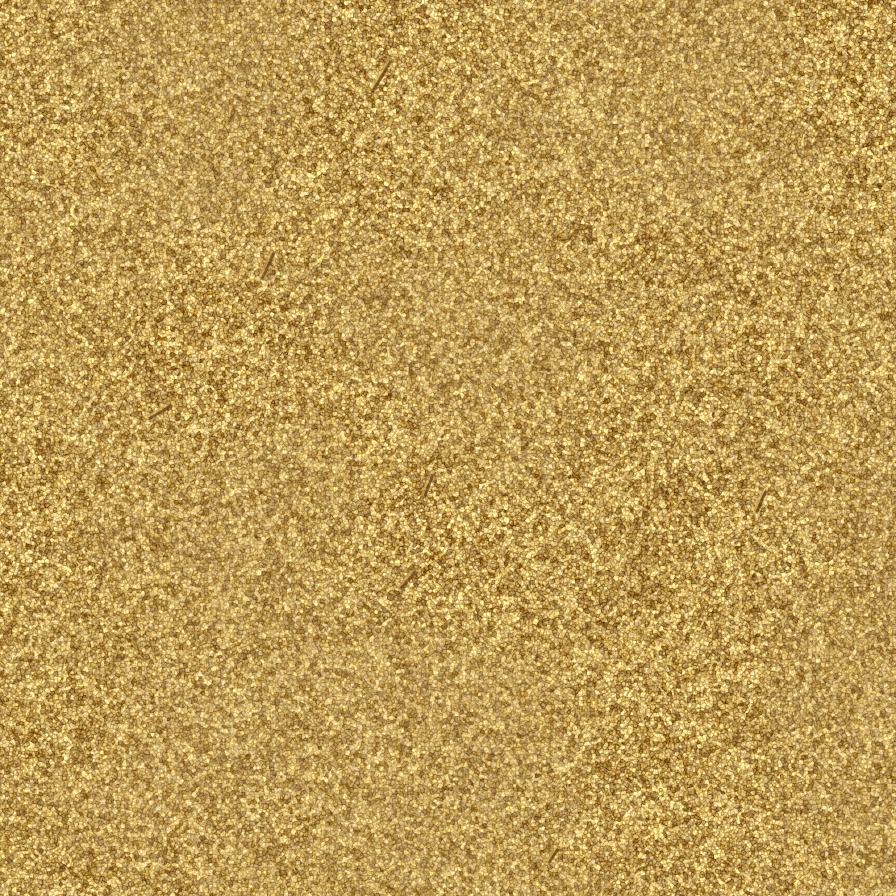
Reproduce this texture procedurally as a Shadertoy shader.

```glsl
vec3 hash3(vec2 p) {
    vec3 q = fract(vec3(p.xyx) * vec3(0.1031, 0.1030, 0.0973));
    q += dot(q, q.yxz + 33.33);
    return fract((q.xxy + q.yzz) * q.zyx);
}

float valueNoise(vec2 p) {
    vec2 cell = floor(p), f = fract(p);
    f = f * f * (3.0 - 2.0 * f);
    float low = mix(hash3(cell).x, hash3(cell + vec2(1, 0)).x, f.x);
    float high = mix(hash3(cell + vec2(0, 1)).x, hash3(cell + vec2(1, 1)).x, f.x);
    return mix(low, high, f.y);
}

float fbm(vec2 p) {
    float sum = 0.0, weight = 0.5;
    for (int i = 0; i < 4; i++) {
        sum += weight * valueNoise(p);
        p = mat2(1.6, 1.2, -1.2, 1.6) * p + 7.3;
        weight *= 0.5;
    }
    return sum / 0.9375;
}

// Grains of uneven size: x = tone around zero, y = warmth
vec2 sandGrains(vec2 p) {
    vec2 cell = floor(p), f = fract(p), grain = vec2(0.0);
    float nearest = 9.0, second = 9.0;
    for (int y = -1; y <= 1; y++)
    for (int x = -1; x <= 1; x++) {
        vec2 offset = vec2(x, y);
        vec3 rnd = hash3(cell + offset + 17.0);
        float warmth = fract(rnd.z * 37.7 + rnd.x * 5.3);
        float d = length(offset + rnd.xy - f) - 0.25 * warmth;
        if (d < nearest) {
            second = nearest;
            nearest = d;
            grain = vec2(rnd.z, warmth) - 0.5;
        } else {
            second = min(second, d);
        }
    }
    float body = smoothstep(0.0, 0.5, second - nearest);
    return vec2(grain.x * 0.72 + 0.42 * (body - 0.49), grain.y);
}

// Sparse larger pebbles: x = coverage, y = random shade
vec2 pebbles(vec2 p) {
    vec2 cell = floor(p);
    vec3 rnd = hash3(cell + 91.0), look = hash3(cell + 203.0);
    vec2 d = fract(p) - 0.3 - 0.4 * rnd.xy;
    float angle = 6.283 * look.x;
    d = mat2(cos(angle), -sin(angle), sin(angle), cos(angle)) * d;
    float radius = mix(0.13, 0.25, look.y);
    float edge = length(d * vec2(1.0, 1.4)) - radius;
    return vec2(step(0.95, rnd.z) * smoothstep(0.05, -0.05, edge), look.z);
}

// Straw fragments: x = lit stalk, y = shadow beside it
vec2 straws(vec2 uv) {
    vec2 result = vec2(0.0);
    for (int i = 0; i < 7; i++) {
        vec3 rnd = hash3(vec2(float(i) * 13.7 + 4.0, 58.0));
        float angle = mix(0.5, 1.4, rnd.z);
        vec2 axis = vec2(cos(angle), sin(angle));
        vec2 d = uv - rnd.xy;
        float along = dot(d, axis), across = dot(d, vec2(-axis.y, axis.x));
        across += 6.0 * along * along * (rnd.x - 0.5);
        float ends = smoothstep(0.002, -0.002, abs(along) - mix(0.009, 0.02, rnd.y));
        float stalk = smoothstep(0.0022, 0.0008, abs(across));
        float shade = smoothstep(0.0026, 0.0008, abs(across + 0.003));
        result = max(result, ends * vec2(stalk, shade));
    }
    return result;
}

void mainImage(out vec4 fragColor, in vec2 fragCoord) {
    vec2 uv = fragCoord / iResolution.y;

    // Two overlapping grain sizes and pebbles, supersampled
    vec2 grain = vec2(0.0), pebble = vec2(0.0);
    float glint = 0.0;
    for (int i = 0; i < 4; i++) {
        vec2 jitter = (vec2(i % 2, i / 2) - 0.5) * 0.5;
        vec2 p = (fragCoord + jitter) / iResolution.y;
        vec2 turned = mat2(0.8, 0.6, -0.6, 0.8) * p + 2.0;
        grain += 0.25 * (0.53 * sandGrains(p * 215.0) + 0.42 * sandGrains(turned * 310.0));
        pebble += 0.25 * pebbles(p * 62.0);

        // Rare quartz glints
        vec2 spot = p * 200.0;
        float glintDisc = smoothstep(0.5, 0.25, length(fract(spot) - 0.5));
        glint += 0.25 * glintDisc * step(0.9985, hash3(floor(spot) + 41.0).z);
    }

    // Calm dusty patches and coarser, clumped ones
    float coarse = smoothstep(0.25, 0.7, fbm(uv * vec2(4.0, 5.0) + 3.0));
    float clump = fbm(uv * vec2(38.0, 46.0)) - 0.5;
    float tone = grain.x * mix(0.88, 1.16, coarse) + 0.12 * clump * mix(0.5, 1.2, coarse);

    // Pebbles, mostly pale with a few dark
    float pebbleTone = pebble.y < 0.35 ? -0.26 : 0.12;
    tone = mix(tone, pebbleTone + 0.4 * grain.x, pebble.x * 0.75);

    vec3 color = vec3(0.755, 0.615, 0.325) + tone * vec3(0.78, 0.86, 0.72);
    color += grain.y * vec3(-0.03, 0.01, 0.14);
    color += (1.0 - coarse) * vec3(-0.005, 0.0, 0.015);
    color = mix(color, vec3(0.96, 0.94, 0.84), 0.7 * glint);

    // Straw over its shadow
    vec2 straw = straws(uv);
    color = mix(color, vec3(0.36, 0.23, 0.09), 0.75 * straw.y);
    color = mix(color, vec3(0.80, 0.63, 0.32) + 0.2 * tone, 0.8 * straw.x);

    fragColor = vec4(clamp(color, 0.0, 1.0), 1.0);
}
```
